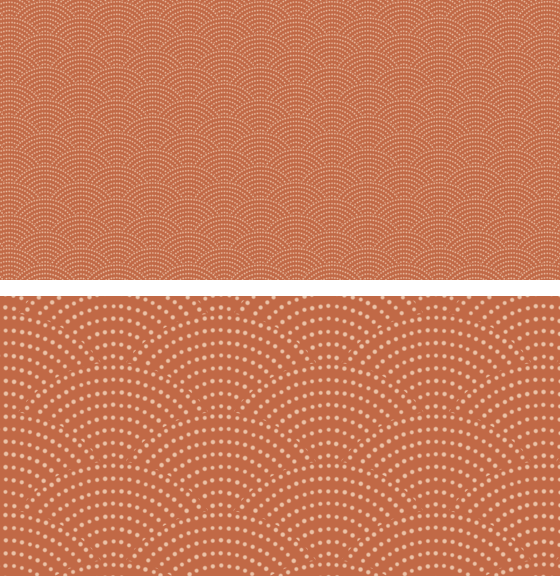
Top: the whole. Bottom: its middle third, enlarged.
A Shadertoy shader for this pattern:

```glsl
// Sizes are fractions of the canvas height
const float FAN_WIDTH = 0.2562;     // horizontal repeat
const float ROW_STEP = 0.0588;      // vertical offset between rows
const float FAN_RADIUS = 0.132;     // outermost dotted ring
const float FAN_MARGIN = 0.0055;    // bare rim around a fan
const float RING_GAP = 0.0150;
const float LAST_RING = 7.0;        // eight rings per fan
const float DOT_PITCH = 0.0097;
const float DOT_RADIUS = 0.0024;
const float SIZE_WEAR = 0.18;
const float POSITION_WEAR = 0.0005;
const vec2 FIRST_CREST = vec2(0.161, 0.876);
const vec3 CLAY = vec3(0.757, 0.412, 0.275);
const vec3 CREAM = vec3(0.92, 0.765, 0.66);
const float TAU = 6.2831853;

float hash(vec2 p) {
    vec3 q = fract(p.xyx * 0.1031);
    q += dot(q, q.yzx + 33.33);
    return fract((q.x + q.y) * q.z);
}

// Coverage of the dots on concentric rings, q measured from the fan centre
float dottedRings(vec2 q, float seed, float pixel) {
    float dist = length(q);
    float ring = clamp(round((FAN_RADIUS - dist) / RING_GAP), 0.0, LAST_RING);
    float radius = FAN_RADIUS - ring * RING_GAP;
    float angleStep = TAU / floor(TAU * radius / DOT_PITCH);
    float angle = atan(q.x, q.y);
    float index = round(angle / angleStep);

    // Slight irregularity of each dot
    vec2 id = vec2(index + 97.0 * ring, seed);
    vec2 wobble = vec2(hash(id + 11.0), hash(id + 47.0)) - 0.5;
    float size = DOT_RADIUS * (1.0 + SIZE_WEAR * (hash(id) - 0.5));

    vec2 offset = vec2(dist - radius, (angle - index * angleStep) * radius);
    float d = length(offset + 2.0 * POSITION_WEAR * wobble) - size;
    return 1.0 - smoothstep(-pixel, pixel, d);
}

void mainImage(out vec4 fragColor, in vec2 fragCoord) {
    float pixel = 1.0 / iResolution.y;
    vec2 p = fragCoord * pixel;
    float frontRow = ceil((FIRST_CREST.y + FAN_MARGIN - p.y) / ROW_STEP);
    float dots = 0.0;

    // Lower rows overlap the rows behind them
    for (int i = 4; i >= 0; i--) {
        float row = frontRow - float(i);
        float shift = 0.5 * mod(row, 2.0);
        float column = round((p.x - FIRST_CREST.x) / FAN_WIDTH - shift);
        vec2 centre = FIRST_CREST + vec2((column + shift) * FAN_WIDTH,
                                         -row * ROW_STEP - FAN_RADIUS);
        vec2 q = p - centre;
        float edge = length(q) - FAN_RADIUS - FAN_MARGIN;
        float fan = 1.0 - smoothstep(-0.7 * pixel, 0.7 * pixel, edge);
        float seed = 13.0 * row + 61.0 * column;
        dots = mix(dots, dottedRings(q, seed, pixel), fan);
    }

    fragColor = vec4(mix(CLAY, CREAM, dots), 1.0);
}
```
